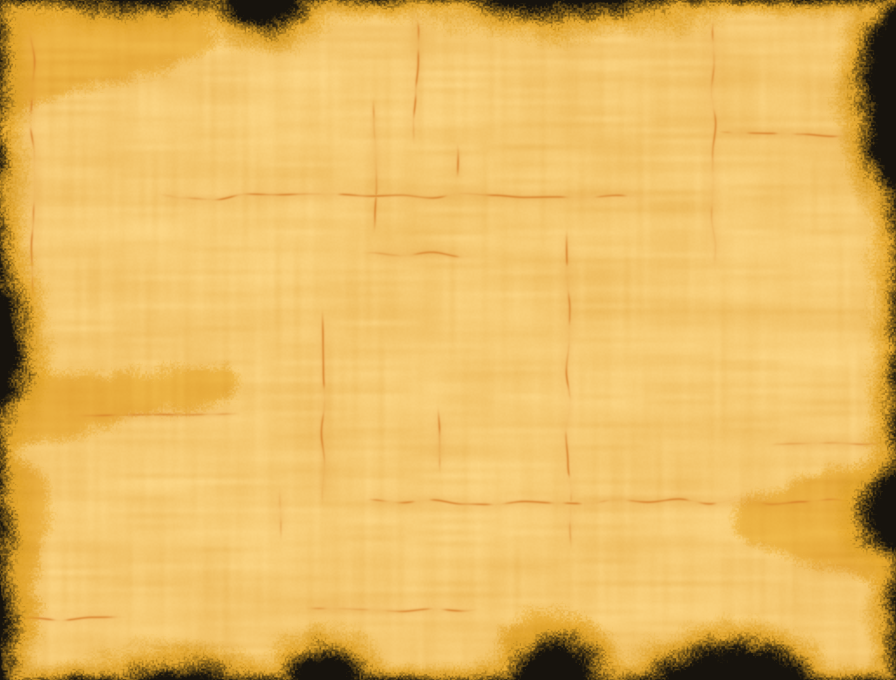
Write a Shadertoy shader that draws this background.

```glsl
// Aged golden parchment with a woven grain, amber stains and scorched edges.
#define ASPECT 1.32
#define PAPER_LIGHT vec3(0.985, 0.835, 0.515)
#define PAPER_SHADE vec3(0.930, 0.730, 0.360)
#define AMBER vec3(0.88, 0.64, 0.16)
#define SCORCH vec3(0.56, 0.41, 0.10)
#define CHAR vec3(0.09, 0.075, 0.05)
#define FIBRE vec3(0.84, 0.49, 0.15)
#define STAIN_TINT vec3(0.955, 0.875, 0.57)
#define WEAVE_CONTRAST 1.3
#define GRAIN 0.014
#define EDGE_WOBBLE 0.006

// Burns on the border: centre, then radii
const vec4 BURNS[11] = vec4[11](
    vec4(0.39, 1.0, 0.055, 0.034), vec4(0.21, 1.0, 0.06, 0.006),
    vec4(0.83, 1.0, 0.09, 0.014), vec4(1.33, 0.86, 0.055, 0.13),
    vec4(1.33, 0.245, 0.055, 0.06), vec4(0.0, 0.485, 0.03, 0.085),
    vec4(0.0, 0.05, 0.012, 0.10), vec4(0.255, 0.0, 0.05, 0.014),
    vec4(0.473, 0.0, 0.05, 0.036), vec4(0.82, 0.0, 0.056, 0.056),
    vec4(1.08, 0.0, 0.10, 0.044));

// Stains: tapered strokes with two ends and two radii
const vec4 STAIN_ENDS[5] = vec4[5](
    vec4(0.02, 0.395, 0.325, 0.437), vec4(0.0, 0.91, 0.27, 0.955),
    vec4(1.12, 0.235, 1.31, 0.235), vec4(0.80, 0.05, 0.83, 0.03),
    vec4(0.0, 0.10, 0.02, 0.27));
const vec2 STAIN_RADII[5] = vec2[5](
    vec2(0.052, 0.022), vec2(0.075, 0.045), vec2(0.038, 0.10),
    vec2(0.055, 0.06), vec2(0.05, 0.055));

// Loose fibres: offset across, then start and end along
const vec3 ROWS[8] = vec3[8](
    vec3(0.711, 0.23, 0.96), vec3(0.803, 1.06, 1.28), vec3(0.625, 0.54, 0.70),
    vec3(0.262, 0.53, 1.25), vec3(0.104, 0.45, 0.70), vec3(0.088, 0.0, 0.18),
    vec3(0.390, 0.10, 0.35), vec3(0.347, 1.14, 1.32));
const vec3 COLUMNS[9] = vec3[9](
    vec3(0.552, 0.66, 0.85), vec3(1.052, 0.60, 0.97), vec3(0.837, 0.20, 0.66),
    vec3(0.475, 0.26, 0.54), vec3(0.649, 0.31, 0.40), vec3(0.613, 0.79, 0.99),
    vec3(0.048, 0.48, 1.0), vec3(0.412, 0.21, 0.28), vec3(0.670, 0.73, 0.79));

float hash(vec2 p) {
    vec3 q = fract(p.xyx * 0.1031);
    q += dot(q, q.yzx + 33.33);
    return fract((q.x + q.y) * q.z);
}

float valueNoise(vec2 p) {
    vec2 i = floor(p), f = fract(p);
    f = f * f * (3.0 - 2.0 * f);
    return mix(mix(hash(i), hash(i + vec2(1, 0)), f.x),
               mix(hash(i + vec2(0, 1)), hash(i + vec2(1, 1)), f.x), f.y);
}

// Layered sines, roughly -1 to 1
float waves(vec2 p) {
    return 0.5 * sin(p.x * 31.0 + 2.0 * sin(p.y * 19.0))
         + 0.3 * sin(p.y * 47.0 + 2.0 * sin(p.x * 37.0))
         + 0.2 * sin(dot(p, vec2(93.0, 71.0)));
}

float ellipseDistance(vec2 q, vec2 r) {
    float k = length(q / r);
    return k * (k - 1.0) / max(length(q / (r * r)), 0.001);
}

float strokeDistance(vec2 p, vec4 ends, vec2 radii) {
    vec2 axis = ends.zw - ends.xy, q = p - ends.xy;
    float h = clamp(dot(q, axis) / dot(axis, axis), 0.0, 1.0);
    return length(q - axis * h) - mix(radii.x, radii.y, h);
}

float smoothMin(float a, float b, float k) {
    float h = max(k - abs(a - b), 0.0) / k;
    return min(a, b) - 0.25 * k * h * h;
}

// Strength of a broken, wavering line; q.x runs along it
float fibre(vec2 q, vec3 span) {
    float seed = span.x * 91.0;
    float bend = 0.010 * (valueNoise(vec2(q.x * 22.0, seed)) - 0.5);
    float d = abs(q.y - span.x - bend);
    float reach = smoothstep(-0.01, 0.03, q.x - span.y)
                * smoothstep(-0.01, 0.03, span.z - q.x);
    float breaks = smoothstep(0.25, 0.85, valueNoise(vec2(q.x * 45.0, seed + 7.0)));
    return reach * (0.55 * breaks * exp(-d * d / 4e-6) + 0.13 * exp(-d / 0.008));
}

void mainImage(out vec4 fragColor, in vec2 fragCoord) {
    vec2 p = fragCoord / iResolution.xy * vec2(ASPECT, 1.0);
    float grain = valueNoise(p * 390.0) - 0.5;
    float wobble = waves(p) * EDGE_WOBBLE + (valueNoise(p * 45.0) - 0.5) * 0.012;

    // Woven paper
    float weave = 0.28 * valueNoise(p * vec2(9.0, 120.0))
                + 0.24 * valueNoise(p * vec2(4.0, 42.0) + 17.0)
                + 0.22 * valueNoise(p * vec2(105.0, 7.0) + 31.0)
                + 0.26 * valueNoise(p * vec2(13.0, 17.0) + 53.0);
    float shade = 0.45 + WEAVE_CONTRAST * (weave - 0.5) + 0.12 * grain;
    vec3 color = mix(PAPER_LIGHT, PAPER_SHADE, clamp(shade, 0.0, 1.0));

    // Stains
    float stain = 1.0;
    for (int i = 0; i < 5; i++)
        stain = min(stain, strokeDistance(p, STAIN_ENDS[i], STAIN_RADII[i]));
    stain += wobble + grain * GRAIN;
    color *= mix(vec3(1.0), STAIN_TINT, smoothstep(0.014, -0.012, stain));

    // Fibres
    float strands = 0.0;
    for (int i = 0; i < 8; i++) strands = max(strands, fibre(p, ROWS[i]));
    for (int i = 0; i < 9; i++) strands = max(strands, fibre(p.yx, COLUMNS[i]));
    color = mix(color, FIBRE, strands);

    // Scorched border
    vec2 side = min(p, vec2(ASPECT, 1.0) - p);
    float heat = min(side.x, side.y * 1.6) + 0.004;
    for (int i = 0; i < 11; i++)
        heat = smoothMin(heat, ellipseDistance(p - BURNS[i].xy, BURNS[i].zw), 0.02);
    heat += wobble + grain * GRAIN;
    vec3 burnt = mix(CHAR, SCORCH, smoothstep(-0.010, 0.014, heat));
    burnt = mix(burnt, AMBER * (1.06 - 0.12 * weave), smoothstep(0.006, 0.024, heat));
    color = mix(burnt, color, smoothstep(0.014, 0.056, heat));

    fragColor = vec4(color, 1.0);
}
```
